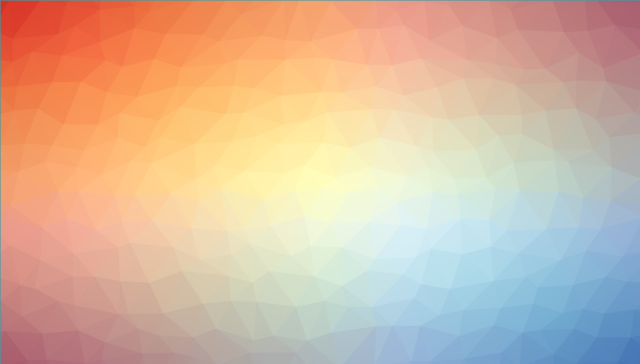
Write a WebGL 2 fragment shader that draws this background.

```glsl
#version 300 es
precision highp float;
// Low-poly gradient: a staggered, jittered grid is split into triangles.
// Each triangle is coloured mostly by its centroid, with the perceptual average
// of a horizontal and a vertical sweep through the same red-yellow-blue ramp.

uniform vec2 u_resolution;
out vec4 outColor;

const float COLUMNS = 21.5;          // grid cells across the width
const float ROW_HEIGHT = 0.92;       // in cell widths
const float STAGGER = 0.3;           // sideways shift of every second row
const float JITTER = 0.7;            // spread of each point, in cells
const vec2 GRID_SHIFT = vec2(0.35, 0.2);
const uint SEED = 71u;
const float SOFTNESS = 0.25;         // 0 is flat facets, 1 a smooth gradient
const float RED_SHIFT = -0.016;      // ramp offset at the red end
const float BLUE_SHIFT = 0.010;      // ramp offset at the blue end
const float BORDER = 0.0009;         // line width, in canvas widths
const vec3 BORDER_COLOR = vec3(0.25, 0.61, 0.65);

const int LAST = 8;
const vec3 RAMP[9] = vec3[9](
    vec3(0.843, 0.188, 0.153), vec3(0.957, 0.427, 0.263),
    vec3(0.992, 0.682, 0.380), vec3(0.996, 0.878, 0.565),
    vec3(1.000, 1.000, 0.749), vec3(0.878, 0.953, 0.973),
    vec3(0.671, 0.851, 0.914), vec3(0.455, 0.678, 0.820),
    vec3(0.271, 0.459, 0.706));

const mat3 RGB_TO_XYZ = mat3(
    0.4124, 0.2126, 0.0193,
    0.3576, 0.7152, 0.1192,
    0.1805, 0.0722, 0.9505);

// Cube-root XYZ: mixing here is the same as mixing in Lab.
vec3 toPerceptual(vec3 rgb) {
    vec3 linear = pow((rgb + 0.055) / 1.055, vec3(2.4));
    return pow(RGB_TO_XYZ * linear, vec3(1.0 / 3.0));
}

vec3 toRgb(vec3 perceptual) {
    vec3 linear = inverse(RGB_TO_XYZ) * (perceptual * perceptual * perceptual);
    return clamp(1.055 * pow(max(linear, 0.0), vec3(1.0 / 2.4)) - 0.055, 0.0, 1.0);
}

vec3 ramp(float t) {
    float s = clamp(t + mix(RED_SHIFT, BLUE_SHIFT, t), 0.0, 1.0) * float(LAST);
    int i = min(int(s), LAST - 1);
    return mix(toPerceptual(RAMP[i]), toPerceptual(RAMP[i + 1]), s - float(i));
}

vec3 gradient(vec2 uv) {
    return toRgb(0.5 * (ramp(uv.x) + ramp(uv.y)));
}

// Integer hash giving two values from 0 to 1.
vec2 hash2(ivec2 cell) {
    uvec2 v = uvec2(cell + 64) * 1664525u + 1013904223u + SEED;
    for (int i = 0; i < 2; i++) {
        v.x += v.y * 1664525u;
        v.y += v.x * 1664525u;
        v ^= v >> 16u;
    }
    return vec2(v & 0xffffu) / 65535.0;
}

vec2 gridPoint(ivec2 cell) {
    vec2 point = vec2(cell) + GRID_SHIFT + JITTER * (hash2(cell) - 0.5);
    point.x += STAGGER * float(cell.y & 1);
    return point * vec2(1.0, ROW_HEIGHT);
}

float cross2(vec2 a, vec2 b) {
    return a.x * b.y - a.y * b.x;
}

float edgeDistance(vec2 p, vec2 a, vec2 b) {
    return cross2(b - a, p - a) / length(b - a);
}

// Adds one triangle, weighted by how much of the pixel it covers.
void addTriangle(inout vec4 sum, vec2 p, vec2 a, vec2 b, vec2 c, vec2 extent, float pixel) {
    float inside = min(edgeDistance(p, a, b),
                   min(edgeDistance(p, b, c), edgeDistance(p, c, a)));
    float coverage = clamp(0.5 + inside / pixel, 0.0, 1.0);
    if (coverage > 0.0) {
        vec2 place = mix((a + b + c) / 3.0, p, SOFTNESS);
        sum += coverage * vec4(gradient(place / extent), 1.0);
    }
}

void main() {
    // Grid space, measured from the top left corner.
    vec2 pos = vec2(gl_FragCoord.x, u_resolution.y - gl_FragCoord.y) / u_resolution.x;
    vec2 p = pos * COLUMNS;
    vec2 extent = vec2(1.0, u_resolution.y / u_resolution.x) * COLUMNS;
    float pixel = COLUMNS / u_resolution.x;
    ivec2 home = ivec2(floor(p / vec2(1.0, ROW_HEIGHT) - GRID_SHIFT));

    vec4 sum = vec4(0.0);
    for (int j = -1; j <= 1; j++) {
        for (int i = -2; i <= 1; i++) {
            ivec2 cell = home + ivec2(i, j);
            vec2 a = gridPoint(cell), b = gridPoint(cell + ivec2(1, 0));
            vec2 c = gridPoint(cell + ivec2(1, 1)), d = gridPoint(cell + ivec2(0, 1));

            // Delaunay choice: sine of the summed angles at b and d.
            float angleSum = cross2(c - b, a - b) * dot(a - d, c - d)
                           + dot(c - b, a - b) * cross2(a - d, c - d);
            bool splitBD = angleSum < 0.0;
            addTriangle(sum, p, a, b, splitBD ? d : c, extent, pixel);
            addTriangle(sum, p, splitBD ? b : a, c, d, extent, pixel);
        }
    }
    vec3 color = sum.rgb / max(sum.a, 0.001);

    // Thin line along the top and left edges.
    float edge = min(pos.x, pos.y);
    float line = clamp(0.5 + (BORDER - edge) * u_resolution.x, 0.0, 1.0);
    outColor = vec4(mix(color, BORDER_COLOR, line), 1.0);
}
```
